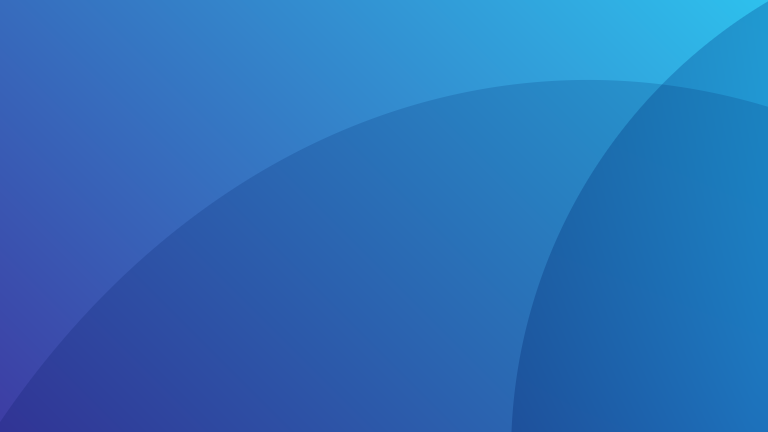
Give the GLSL for this background, as a Shadertoy shader.

```glsl
#define ARC_CENTER vec2(1.361, -1.458)
#define ARC_RADII vec2(1.794, 2.273)
#define DISC_CENTER vec2(2.400, -0.049)
#define DISC_RADIUS 1.217
#define INDIGO vec3(0.240, 0.235, 0.640)
#define AZURE vec3(0.205, 0.495, 0.780)
#define CYAN vec3(0.180, 0.755, 0.930)
#define ARC_TINT vec3(0.80, 0.86, 0.91)
#define DISC_TINT_EDGE vec3(0.70, 0.80, 0.88)
#define DISC_TINT_INNER vec3(0.72, 0.91, 0.98)

// Approximate signed distance to an axis-aligned ellipse
float ellipseDistance(vec2 p, vec2 radii) {
    float scaled = length(p / radii);
    float slope = length(p / (radii * radii));
    return scaled * (scaled - 1.0) / slope;
}

// Coverage of a shape, softened over one pixel
float coverage(float dist) {
    return clamp(0.5 - dist * iResolution.y, 0.0, 1.0);
}

// Diagonal gradient from lower left to upper right
vec3 diagonalGradient(vec2 p) {
    float aspect = iResolution.x / iResolution.y;
    float t = 2.0 * (p.x + p.y) / (aspect + 1.0);
    return t < 1.0 ? mix(INDIGO, AZURE, t) : mix(AZURE, CYAN, t - 1.0);
}

void mainImage(out vec4 fragColor, in vec2 fragCoord) {
    vec2 p = fragCoord / iResolution.y;
    vec3 color = diagonalGradient(p);

    // Broad translucent arc
    float arc = coverage(ellipseDistance(p - ARC_CENTER, ARC_RADII));
    color *= mix(vec3(1.0), ARC_TINT, arc);

    // Right disc, darker along its rim
    float discDistance = length(p - DISC_CENTER) - DISC_RADIUS;
    float inward = clamp(-discDistance / 0.55, 0.0, 1.0);
    vec3 discTint = mix(DISC_TINT_EDGE, DISC_TINT_INNER, inward);
    color *= mix(vec3(1.0), discTint, coverage(discDistance));

    fragColor = vec4(color, 1.0);
}
```
